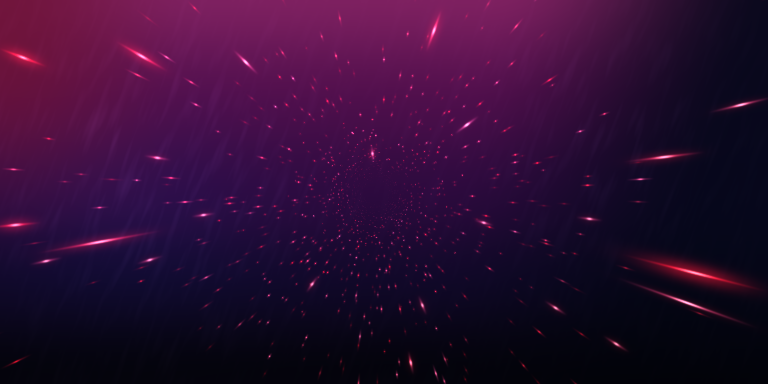
This background is drawn by a Shadertoy shader. Its source:

```glsl
const vec2 CENTRE = vec2(0.98, 0.5);
const vec3 NIGHT = vec3(0.015, 0.013, 0.045);
const vec3 INDIGO = vec3(0.065, 0.032, 0.16);
const vec3 VIOLET = vec3(0.18, 0.04, 0.245);
const vec3 PLUM = vec3(0.32, 0.06, 0.30);
const vec3 MAGENTA = vec3(0.50, 0.13, 0.38);
const vec3 CRIMSON = vec3(0.43, 0.07, 0.20);
const vec3 NAVY = vec3(0.018, 0.028, 0.10);
const vec3 RED = vec3(1.0, 0.06, 0.13);
const vec3 PINK = vec3(0.95, 0.38, 0.65);
const vec3 HOT = vec3(1.0, 0.78, 0.82);
const float STREAK_WIDTH = 0.0032;
const float RING_COUNT = 5.0;
const int SPARK_LAYERS = 4;
const float SPARK_GAIN = 0.8;
const float HAZE_GAIN = 0.11;

// Large streaks: position, half length, glow
const vec4 COMETS[11] = vec4[11](
    vec4(1.81, 0.289, 0.20, 1.0), vec4(1.79, 0.211, 0.20, 0.25),
    vec4(0.26, 0.37, 0.17, 0.5), vec4(1.13, 0.92, 0.06, 0.4),
    vec4(0.37, 0.853, 0.08, 0.5), vec4(0.06, 0.85, 0.07, 0.6),
    vec4(0.64, 0.838, 0.048, 0.15), vec4(1.73, 0.591, 0.11, 0.4),
    vec4(1.93, 0.727, 0.09, 0.25), vec4(0.04, 0.414, 0.07, 0.6),
    vec4(1.216, 0.675, 0.04, 0.1));

// Small bright streaks: position only
const vec2 EMBERS[12] = vec2[12](
    vec2(0.41, 0.589), vec2(1.535, 0.43), vec2(0.97, 0.60), vec2(0.39, 0.323),
    vec2(1.10, 0.205), vec2(0.813, 0.26), vec2(1.605, 0.104), vec2(1.447, 0.198),
    vec2(0.53, 0.44), vec2(1.26, 0.42), vec2(1.07, 0.055), vec2(0.12, 0.32));

vec2 hash2(vec2 p) {
    vec3 q = fract(p.xyx * vec3(0.1031, 0.1030, 0.0973));
    q += dot(q, q.yzx + 33.33);
    return fract((q.xx + q.yz) * q.zy);
}

float cornerSlope(vec2 cell, vec2 f, vec2 corner) {
    return dot(hash2(cell + corner) * 2.0 - 1.0, f - corner);
}

float gradientNoise(vec2 p) {
    vec2 i = floor(p), f = fract(p);
    vec2 u = f * f * f * (f * (f * 6.0 - 15.0) + 10.0);
    float low = mix(cornerSlope(i, f, vec2(0)), cornerSlope(i, f, vec2(1, 0)), u.x);
    float high = mix(cornerSlope(i, f, vec2(0, 1)), cornerSlope(i, f, vec2(1)), u.x);
    return mix(low, high, u.y);
}

float bump(vec2 p, vec2 radius) {
    vec2 q = p / radius;
    return exp(-dot(q, q));
}

vec3 backdrop(vec2 p) {
    vec3 col = mix(NIGHT, INDIGO, smoothstep(0.02, 0.30, p.y));
    col = mix(col, VIOLET, smoothstep(0.24, 0.54, p.y));
    col = mix(col, PLUM, smoothstep(0.48, 0.80, p.y));
    col = mix(col, MAGENTA, smoothstep(0.72, 1.04, p.y));
    // Warm left shoulder and cool right side
    float warm = (1.0 - smoothstep(0.0, 0.55, p.x)) * smoothstep(0.3, 0.9, p.y);
    col = mix(col, CRIMSON, 0.8 * warm);
    float cool = smoothstep(1.2, 1.95, p.x + 0.28 * (0.75 - p.y));
    col = mix(col, NAVY * smoothstep(-0.3, 0.5, p.y), 0.95 * cool);
    return col + vec3(0.0, 0.018, 0.055) * bump(p - vec2(0.35, 0.45), vec2(0.35, 0.25));
}

// Soft slanted rain, strongest on the two flanks
float haze(vec2 p) {
    vec2 q = vec2(p.x - 0.38 * p.y, p.y + 0.38 * p.x);
    float rain = gradientNoise(q * vec2(42.0, 7.0)) + 0.5 * gradientNoise(q * vec2(90.0, 14.0));
    float flank = bump(p - vec2(0.4, 0.55), vec2(0.4, 0.35))
                + 0.7 * bump(p - vec2(1.55, 0.65), vec2(0.3, 0.3));
    return max(rain, 0.0) * (0.15 + flank);
}

// Tapered streak pointing away from the centre
vec3 streak(vec2 p, vec2 pos, float halfLength, float width, float glow) {
    vec2 dir = normalize(pos - CENTRE), d = p - pos;
    vec2 q = vec2(dot(d, dir), dir.x * d.y - dir.y * d.x);
    float w = max(width, 0.8 / iResolution.y);
    float taper = max(1.0 - abs(q.x) / halfLength, 0.0);
    float body = exp(-q.y * q.y / (w * w)) * sqrt(taper) * taper;
    vec3 tint = mix(PINK, RED, min(glow * 1.6, 1.0));
    vec3 light = tint * body * 0.75;
    light += HOT * bump(q, vec2(halfLength * 0.18, w)) * 0.75;
    return light + RED * glow * 0.5 * bump(q, vec2(halfLength * 0.65, 0.008 + 0.016 * glow));
}

// One jittered spark per cell of a polar grid with logarithmic rings
vec3 sparks(vec2 p, float sectors, float seed) {
    vec2 d = p - CENTRE;
    float turn = atan(d.y, d.x) / 6.2831853;
    vec2 cell = floor(vec2(turn * sectors, log(max(length(d), 0.001)) * RING_COUNT + seed * 0.37));
    vec2 key = cell + 100.0 + seed * 37.0;
    vec2 jitter = hash2(key), kind = hash2(key + 211.0);
    vec2 at = cell + 0.35 + 0.3 * jitter;
    float angle = at.x / sectors * 6.2831853;
    float r = exp((at.y - seed * 0.37) / RING_COUNT);
    vec2 pos = CENTRE + r * vec2(cos(angle), sin(angle));
    float low = 1.0 - smoothstep(0.15, 0.75, pos.y);
    float chance = 0.07 + (0.2 + 0.33 * low) * exp(-3.2 * r * r);
    float power = step(kind.x, chance) * smoothstep(0.02, 0.16, r) * (0.2 + 0.8 * kind.y * kind.y);
    float width = min(0.0024, 0.014 * r);
    vec3 light = streak(p, pos, r * mix(0.02, 0.06, jitter.y), width, 0.0);
    return light * mix(RED, vec3(1.0, 0.7, 0.85), kind.y * jitter.x) * power;
}

void mainImage(out vec4 fragColor, in vec2 fragCoord) {
    vec2 p = fragCoord / iResolution.y;
    p.x *= 2.0 * iResolution.y / iResolution.x;
    vec3 col = backdrop(p) + vec3(0.55, 0.38, 0.65) * HAZE_GAIN * haze(p);
    for (int i = 0; i < SPARK_LAYERS; i++) {
        float layer = float(i);
        col += SPARK_GAIN * sparks(p, 34.0 + 14.0 * layer, layer + 1.0);
    }
    for (int i = 0; i < COMETS.length(); i++)
        col += streak(p, COMETS[i].xy, COMETS[i].z, STREAK_WIDTH, COMETS[i].w);
    for (int i = 0; i < EMBERS.length(); i++) {
        float reach = 0.02 + 0.03 * length(EMBERS[i] - CENTRE);
        col += 0.8 * streak(p, EMBERS[i], reach, STREAK_WIDTH, 0.25);
    }
    fragColor = vec4(min(col, 1.0), 1.0);
}
```
